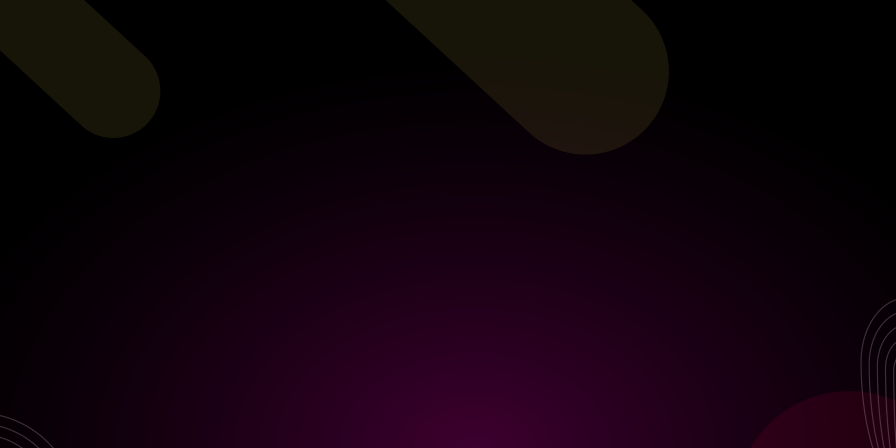
Give the GLSL for this background, as a WebGL 1 fragment shader.

```glsl
precision highp float;
// Dark backdrop: an elliptical magenta glow rising from the bottom edge, two faint
// amber capsules at the top, a dim red disc and nested fine contour lines in the
// lower corners. Built from distance functions; one unit is the canvas height.
uniform vec2 u_resolution;

const vec3 GLOW = vec3(0.24, 0.0, 0.185);
const vec3 AMBER = vec3(1.0, 0.85, 0.35);
const vec3 CRIMSON = vec3(1.0, 0.0, 0.3);
const vec3 LINE = vec3(0.9, 0.75, 0.82);
const float LINE_HALF_WIDTH = 0.0013;

// Antialiased coverage of a signed distance
float cover(float dist, float pixel) {
  return clamp(0.5 - dist / pixel, 0.0, 1.0);
}

// Capsule with a round cap at the given centre, endless along dir
float capsule(vec2 p, vec2 cap, vec2 dir, float radius) {
  vec2 q = p - cap;
  return length(q - dir * max(dot(q, dir), 0.0)) - radius;
}

// Approximate distance to an egg: an ellipse with separate upper and lower heights
float egg(vec2 p, vec2 center, float width, float upper, float lower) {
  vec2 q = p - center;
  vec2 radii = vec2(width, q.y > 0.0 ? upper : lower);
  float level = length(q / radii);
  float slope = length(q / (radii * radii)) / max(level, 1e-4);
  return (level - 1.0) / max(slope, 1e-4);
}

float outline(float dist, float pixel) {
  return cover(abs(dist) - LINE_HALF_WIDTH, pixel);
}

// Five nested eggs leaving the right edge
float rightContours(vec2 p, float pixel) {
  float ink = 0.0;
  for (int i = 0; i < 5; i++) {
    float n = float(i);
    float shrink = 1.0 - 0.175 * n;
    vec2 center = vec2(2.026, 0.193 - 0.005 * n);
    float dist = egg(p, center, 0.104 * shrink, 0.1425 * shrink, 0.29);
    ink = max(ink, outline(dist, pixel));
  }
  return ink;
}

// Three concentric arcs in the left corner
float leftContours(vec2 p, float pixel) {
  float ink = 0.0;
  for (int i = 0; i < 3; i++) {
    float radius = 0.2245 - 0.0234 * float(i);
    float dist = length(p - vec2(-0.052, -0.146)) - radius;
    ink = max(ink, outline(dist, pixel));
  }
  return ink;
}

void main() {
  float pixel = 1.0 / u_resolution.y;
  vec2 p = gl_FragCoord.xy * pixel;
  // Keep the wide composition filling any canvas shape
  p.x *= 2.0 * u_resolution.y / u_resolution.x;

  // Glow
  float reach = length((p - vec2(1.06, 0.0)) * vec2(0.7, 1.0));
  vec3 color = GLOW * pow(max(1.0 - reach / 0.9, 0.0), 1.35);

  // Capsules
  vec2 dir = normalize(vec2(-0.737, 0.68));
  float small = capsule(p, vec2(0.253, 0.797), dir, 0.105);
  float large = capsule(p, vec2(1.307, 0.841), dir, 0.186);
  color = mix(color, AMBER, 0.09 * cover(min(small, large), pixel));

  // Disc
  float disc = length(p - vec2(1.896, -0.128)) - 0.255;
  color = mix(color, CRIMSON, 0.09 * cover(disc, pixel));

  // Contour lines
  float ink = max(rightContours(p, pixel), leftContours(p, pixel));
  color = mix(color, LINE, 0.24 * ink);

  gl_FragColor = vec4(color, 1.0);
}
```
